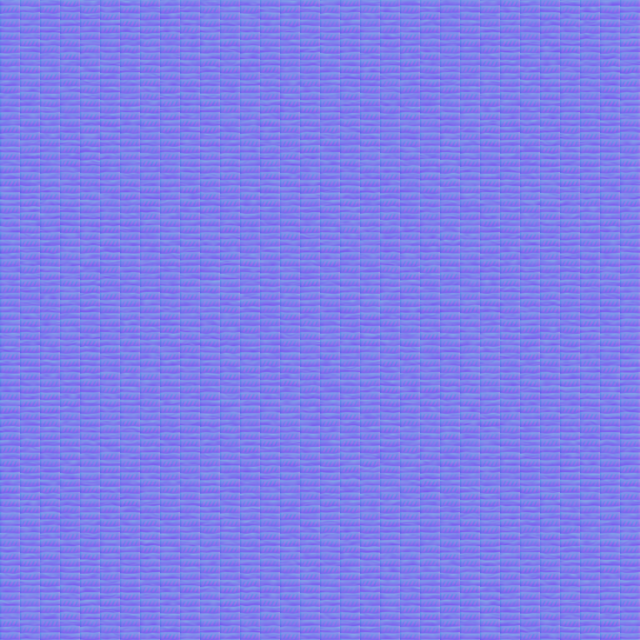
Write a WebGL 2 fragment shader that draws this texture map.

```glsl
#version 300 es
precision highp float;
// Tangent-space normal map of a fine woven mat: flat ribbed strands in a checkerboard weave.

uniform vec2 u_resolution;
out vec4 outColor;

const float COLUMNS = 32.0;        // strand cells across (even)
const float ROWS = 96.0;           // strand cells down (even)
const float OVER_HEIGHT = 1.16;    // raised cell height, out of 2 for a pair
const float GROOVE = 0.22;         // softness of the gap between strands
const float EDGE_WIDTH = 0.24;     // width of the rounded strand ends
const float ROUNDNESS = 0.125;     // vertical tilt of a strand
const float OVER_EDGE = 0.13;      // sideways tilt at raised ends
const float UNDER_EDGE = 0.05;     // sideways tilt at lowered ends
const float WOBBLE = 0.14;         // uneven strand borders, in rows
const float RIBS = 5.0;            // slanted creases on a raised cell
const float RIB_SLANT = 0.45;
const float RIB_TILT = 0.075;
const float FIBRE_TILT = 0.11;
const float GRAIN_TILT = 0.035;
const vec2 FIBRE_GRID = vec2(96.0, 288.0);
const vec2 GRAIN_GRID = vec2(256.0, 256.0);
const vec3 FLAT_NORMAL = vec3(0.50, 0.50, 0.925);
const float BLUE_SKEW = 0.10;      // blue falls a little as green rises
const float BLUE_DROP = 1.6;       // blue lost on steep slopes
const int SAMPLES = 3;             // antialiasing grid per axis

float hash(vec2 p) {
    vec3 q = fract(p.xyx * vec3(0.1031, 0.1030, 0.0973));
    q += dot(q, q.yzx + 33.33);
    return fract((q.x + q.y) * q.z);
}

// Value noise that wraps over the unit square
float tileNoise(vec2 uv, vec2 grid) {
    vec2 p = uv * grid;
    vec2 cell = floor(p);
    vec2 f = p - cell;
    f = f * f * (3.0 - 2.0 * f);
    vec2 lo = mod(cell, grid);
    vec2 hi = mod(cell + 1.0, grid);
    float bottom = mix(hash(lo), hash(vec2(hi.x, lo.y)), f.x);
    float top = mix(hash(vec2(lo.x, hi.y)), hash(hi), f.x);
    return mix(bottom, top, f.y);
}

// Fine horizontal threads, bent so that they drift across the strand
float fibres(vec2 uv) {
    float bend = tileNoise(uv, vec2(64.0, 96.0)) - 0.5;
    return tileNoise(uv + vec2(0.0, bend * 0.008), FIBRE_GRID) - 0.5;
}

// Surface tilt in x and y
vec2 weaveTilt(vec2 uv) {
    // Cell layout: raised and lowered strands alternate both ways
    float across = uv.x * COLUMNS;
    float column = floor(across);
    float shift = mod(column, 2.0);
    float wobble = (tileNoise(uv, vec2(96.0, 48.0)) - 0.5) * WOBBLE;
    float down = uv.y * ROWS + shift + wobble;
    float pairRow = mod(floor(down * 0.5), ROWS * 0.5);
    float t = mod(down, 2.0);
    bool over = t < OVER_HEIGHT;
    float y01 = over ? t / OVER_HEIGHT : (t - OVER_HEIGHT) / (2.0 - OVER_HEIGHT);
    vec2 p = vec2(fract(across), y01) * 2.0 - 1.0;
    vec2 id = vec2(mod(column, COLUMNS), pairRow);
    float vary = hash(id + (over ? 7.0 : 91.0));

    // Rounded strand body and ends
    float body = 1.0 - smoothstep(1.0 - GROOVE, 1.0, abs(p.y));
    float end = smoothstep(1.0 - EDGE_WIDTH, 1.0, abs(p.x)) * sign(p.x);
    vec2 tilt;
    tilt.x = end * (over ? OVER_EDGE : UNDER_EDGE);
    tilt.y = p.y * body * ROUNDNESS * mix(0.9, 1.2, vary);

    // Slanted creases on raised cells, threads on lowered ones
    float thread = fibres(uv);
    if (over) {
        float phase = (p.x * 0.5 - p.y * RIB_SLANT * 0.2) * RIBS + vary;
        float crease = sin(6.28318 * phase);
        float mask = (1.0 - smoothstep(0.35, 0.8, abs(p.y + 0.1)))
                   * (1.0 - smoothstep(0.65, 0.85, abs(p.x)));
        float strength = RIB_TILT * mix(0.5, 1.2, hash(id + 23.0));
        tilt += vec2(1.0, -0.3) * crease * mask * strength;
        tilt.y += thread * FIBRE_TILT * 0.3;
    } else {
        tilt += vec2(0.25, 1.0) * thread * FIBRE_TILT;
    }

    // Small surface grain
    tilt.x += (tileNoise(uv, GRAIN_GRID) - 0.5) * GRAIN_TILT;
    return tilt;
}

void main() {
    // Average a small grid of samples to smooth every edge
    vec3 sum = vec3(0.0);
    for (int j = 0; j < SAMPLES; j++) {
        for (int i = 0; i < SAMPLES; i++) {
            vec2 offset = (vec2(i, j) + 0.5) / float(SAMPLES) - 0.5;
            vec2 tilt = weaveTilt((gl_FragCoord.xy + offset) / u_resolution);
            float blue = -BLUE_SKEW * tilt.y - BLUE_DROP * tilt.x * tilt.x;
            sum += FLAT_NORMAL + vec3(tilt, blue);
        }
    }
    outColor = vec4(sum / float(SAMPLES * SAMPLES), 1.0);
}
```
